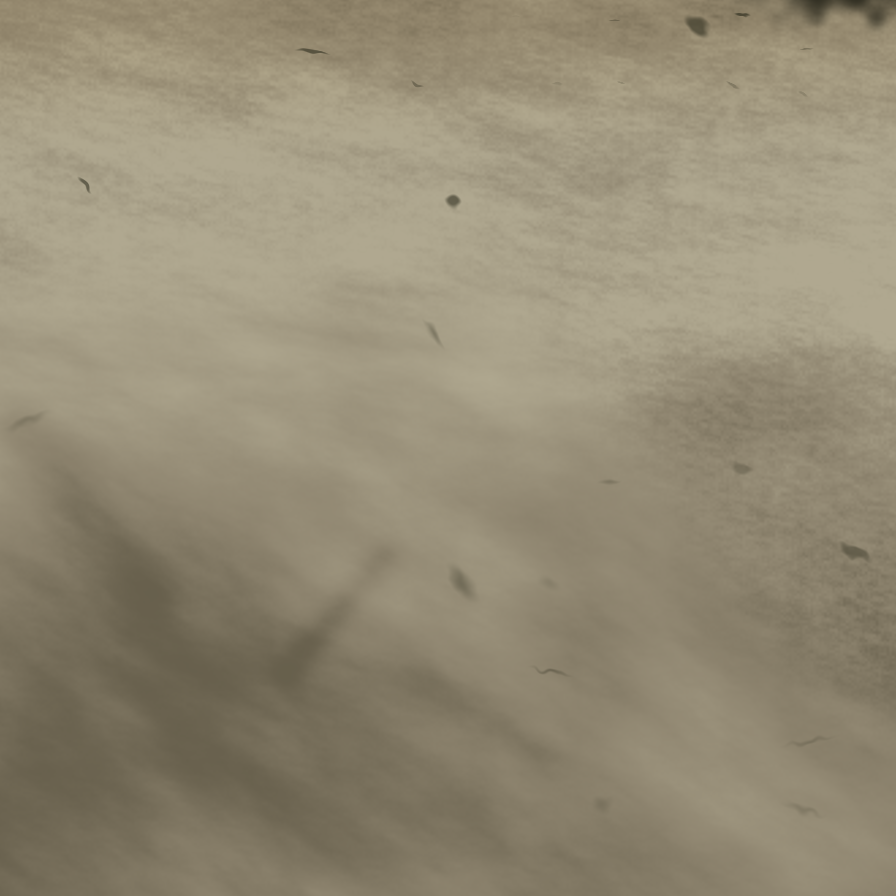
Reproduce this texture procedurally as a three.js fragment shader.

```glsl
// Dry sandy ground seen at a slant: pale dust with wind-drawn streaks, soft shade
// and scattered dark debris. Layered value noise sets a tone that runs through a
// sand palette; a focus mask keeps the far and right-hand ground crisp and grainy.
#define SHADE_COLOR vec3(0.405, 0.375, 0.300)
#define MID_COLOR vec3(0.560, 0.522, 0.438)
#define PALE_COLOR vec3(0.690, 0.660, 0.565)
#define DEBRIS_COLOR vec3(0.200, 0.195, 0.135)
#define NEAR_SLOPE -0.55
#define FAR_SLOPE -0.15
#define STREAK_GAIN 0.40
#define GRAIN_GAIN 0.26
#define DEBRIS_CELLS 7.0
#define DEBRIS_SHARE 0.36

varying vec2 vUv;

float hash(vec2 p) {
  return fract(sin(dot(p, vec2(127.1, 311.7))) * 43758.5453);
}

float noise(vec2 p) {
  vec2 i = floor(p), f = fract(p);
  f = f * f * (3.0 - 2.0 * f);
  return mix(mix(hash(i), hash(i + vec2(1.0, 0.0)), f.x),
             mix(hash(i + vec2(0.0, 1.0)), hash(i + vec2(1.0, 1.0)), f.x), f.y);
}

float fbm(vec2 p) {
  float sum = 0.0, gain = 0.5;
  for (int i = 0; i < 4; i++) {
    sum += gain * noise(p);
    p = mat2(1.9, 0.35, -0.35, 1.9) * p + 17.3;
    gain *= 0.5;
  }
  return sum / 0.9375;
}

vec2 rotate(vec2 p, float angle) {
  float c = cos(angle), s = sin(angle);
  return vec2(c * p.x + s * p.y, c * p.y - s * p.x);
}

// Soft round patch, 1 at its centre
float patchAt(vec2 p, vec2 center, vec2 radius) {
  vec2 d = (p - center) / radius;
  return exp(-dot(d, d));
}

// Soft smear along a segment
float smear(vec2 p, vec2 a, vec2 b, float width) {
  vec2 ab = b - a;
  float h = clamp(dot(p - a, ab) / dot(ab, ab), 0.0, 1.0);
  float d = length(p - a - ab * h) / width;
  return exp(-d * d);
}

// Broad light and shade over the ground
float groundTone(vec2 p) {
  float tone = mix(0.36, 0.84, smoothstep(0.22, 0.66, p.y));
  tone -= 0.30 * smoothstep(0.82, 1.02, p.y);
  tone -= 0.25 * patchAt(p, vec2(0.08, 0.22), vec2(0.34, 0.22));
  tone -= 0.30 * patchAt(p, vec2(0.86, 0.55), vec2(0.16, 0.055));
  tone -= 0.20 * patchAt(p, vec2(0.84, 0.42), vec2(0.20, 0.13));
  tone += 0.16 * patchAt(p, vec2(0.92, 0.67), vec2(0.18, 0.06));
  tone += 0.17 * smear(p, vec2(0.42, 0.36), vec2(0.95, 0.06), 0.10);
  tone -= 0.20 * smear(p, vec2(0.03, 0.52), vec2(0.17, 0.34), 0.035);
  tone -= 0.20 * smear(p, vec2(0.43, 0.38), vec2(0.32, 0.25), 0.018);
  return tone;
}

// Scattered flecks and twigs: one candidate per cell, neighbours included
float debris(vec2 p, float cells, float share, float focus) {
  vec2 q = p * cells, base = floor(q);
  float cover = 0.0;
  for (int j = -1; j <= 1; j++) {
    for (int i = -1; i <= 1; i++) {
      vec2 id = base + vec2(float(i), float(j));
      float seed = hash(id + 5.7);
      vec2 d = q - id - 0.2 - 0.6 * vec2(hash(id + 1.3), hash(id + 8.9));
      d = rotate(d, mix(-1.1, 0.5, hash(id + 3.1)));
      d.y += 0.05 * (noise(d * 14.0 + id * 3.0) - 0.5);
      vec2 size = vec2(mix(0.05, 0.15, hash(id + 6.4)), mix(0.012, 0.06, hash(id + 2.2)));
      float r = length(d / size);
      float fleck = 1.0 - smoothstep(mix(0.0, 0.55, focus), mix(1.9, 1.25, focus), r);
      cover = max(cover, fleck * step(seed, share) * mix(0.35, 1.0, hash(id + 4.8)));
    }
  }
  return cover;
}

void main() {
  vec2 p = vUv;
  float focus = smoothstep(-0.08, 0.12, p.y - mix(0.68, 0.22, smoothstep(0.5, 1.0, p.x)));
  float far = smoothstep(0.35, 0.75, p.y);

  // Streaks tilt steeply nearby and flatten with distance
  vec2 wobble = 0.03 * vec2(noise(p * 6.0), noise(p * 6.0 + 31.0));
  float nearStreak = fbm(rotate(p + wobble, NEAR_SLOPE) * vec2(7.0, 19.0));
  float farStreak = fbm(rotate(p + wobble, FAR_SLOPE) * vec2(9.0, 36.0) + 40.0);
  float tone = groundTone(p) + STREAK_GAIN * (mix(nearStreak, farStreak, far) - 0.5);
  tone += 0.28 * (fbm(p * 5.0 + 9.0) - 0.5);

  // Sandy grain, strongest where the ground is in focus
  float grain = 0.6 * noise(rotate(p, FAR_SLOPE) * vec2(90.0, 190.0)) + 0.4 * noise(p * 330.0) - 0.5;
  tone += GRAIN_GAIN * mix(0.16, 1.0, focus) * grain;

  tone = clamp(tone, 0.0, 1.0);
  vec3 color = mix(SHADE_COLOR, MID_COLOR, smoothstep(0.0, 0.52, tone));
  color = mix(color, PALE_COLOR, smoothstep(0.40, 1.0, tone));
  color *= mix(vec3(1.0), vec3(1.01, 0.99, 0.95), smoothstep(0.8, 1.0, p.y));

  // Debris, tufts at the far right, and the dark far corner
  float marks = debris(p, DEBRIS_CELLS, DEBRIS_SHARE, focus) * mix(0.38, 0.65, focus);
  float tufts = debris(p * vec2(1.0, 1.6), 15.0, 0.45, focus) * smoothstep(0.5, 0.8, p.x) * smoothstep(0.86, 0.94, p.y);
  float corner = smoothstep(0.96, 1.02, p.y + 0.16 * (p.x - 0.95) + 0.04 * (noise(p * 45.0) - 0.5)) * smoothstep(0.78, 0.92, p.x);
  color = mix(color, DEBRIS_COLOR, max(marks, 0.7 * tufts));
  color = mix(color, DEBRIS_COLOR * 0.7, 0.9 * corner);
  gl_FragColor = vec4(color, 1.0);
}
```
